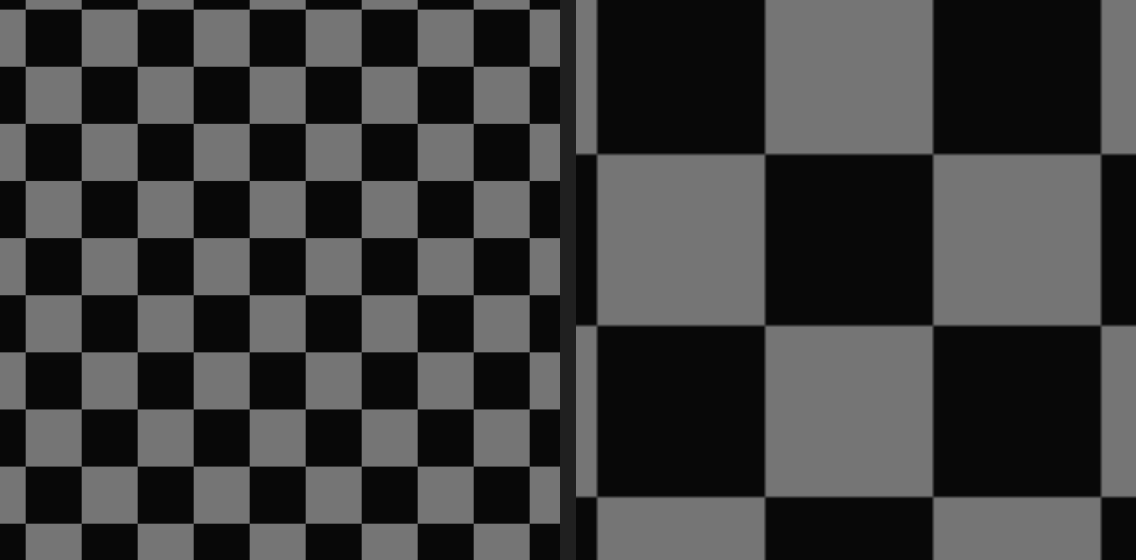
Left, the full canvas; right, a detail of the centre.
Reproduce this pattern procedurally as a three.js fragment shader.

```glsl
// Two-tone checkerboard, about ten cells across and slightly fewer down.
// A signed triangle wave per axis gives the distance to the nearest cell
// edge; the product of the two softened signs picks the tone of each cell.

varying vec2 vUv;

const vec3 DARK = vec3(0.03);
const vec3 GREY = vec3(0.46);
const vec2 CELL_SIZE = vec2(0.1, 0.102);      // cells are a little taller than wide
const vec2 GRID_ORIGIN = vec2(0.0459, 0.0648); // a grid corner near the lower left
const float EDGE_SOFTNESS = 0.001;            // half-width of the edge blend

// Signed distance to the nearest grid line: positive in even cells, negative in odd.
vec2 alternatingDistance(vec2 point) {
  vec2 cell = (point - GRID_ORIGIN) / CELL_SIZE;
  vec2 wave = 0.5 - abs(mod(cell + 0.5, 2.0) - 1.0);
  return wave * CELL_SIZE;
}

void main() {
  // Smoothed sign of each axis, from -1 to 1
  vec2 side = clamp(alternatingDistance(vUv) / EDGE_SOFTNESS, -1.0, 1.0);

  // Cells whose column and row share parity are dark
  float darkness = 0.5 + 0.5 * side.x * side.y;
  gl_FragColor = vec4(mix(GREY, DARK, darkness), 1.0);
}
```
